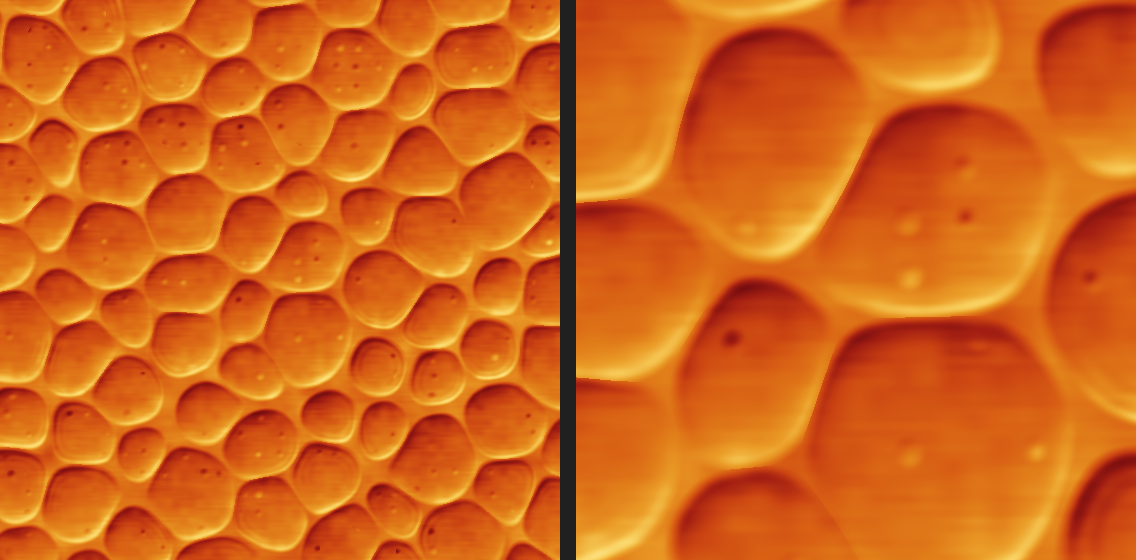
Left: the whole. Right: its middle third, enlarged.
Give the GLSL for this texture, as a WebGL 1 fragment shader.

```glsl
precision highp float;
// Packed rounded grains lit from below, in a dark red to pale yellow heat scale.
// A jittered power diagram gives each grain; a soft minimum of its wall distances
// rounds the corners and yields the wall slope that shades the rims.
uniform vec2 u_resolution;

#define GRAINS 7.9       // grains across the canvas
#define ROW_STEP 0.9     // row spacing relative to column spacing
#define GRID_TURN 0.42   // rotation of the grain rows, in radians
#define JITTER 0.36      // scatter of grain centres
#define R_MIN 0.34       // smallest grain radius, in grid units
#define R_MAX 0.68       // largest grain radius
#define ROUNDING 13.0    // higher gives sharper corners
#define RIM_WIDTH 0.085  // falloff of the rim shading
#define RIM_GAIN 3.3     // strength of the rim shading
#define DOME_GAIN 1.25   // slope across a grain
#define GAP_TONE 3.7     // tone between grains
#define SPOT_CELLS 29.0  // spot grid across the canvas

const vec2 LIGHT = vec2(0.39, -0.921);

float hash(vec2 p) {
  vec3 a = fract(vec3(p.xyx) * 0.1031);
  a += dot(a, a.yzx + 33.33);
  return fract((a.x + a.y) * a.z);
}

vec2 hash2(vec2 p) {
  return vec2(hash(p + 17.3), hash(p + 71.9));
}

float noise(vec2 p) {
  vec2 i = floor(p), f = fract(p);
  f = f * f * (3.0 - 2.0 * f);
  return mix(mix(hash(i), hash(i + vec2(1, 0)), f.x),
             mix(hash(i + vec2(0, 1)), hash(i + vec2(1, 1)), f.x), f.y);
}

// Grain centre (xy) and radius (z); odd rows are shifted by half a step.
vec3 grain(vec2 id) {
  vec2 c = id + 0.5;
  c.x += 0.5 * mod(id.y, 2.0) - 0.25;
  c.y *= ROW_STEP;
  return vec3(c + JITTER * (hash2(id) - 0.5), mix(R_MIN, R_MAX, hash(id + 5.7)));
}

float powerDistance(vec2 p, vec3 g) {
  vec2 d = p - g.xy;
  return dot(d, d) - g.z * g.z;
}

// Tone 0 to 7 becomes a colour.
vec3 heat(float t) {
  vec3 c = mix(vec3(0.46, 0.05, 0.06), vec3(0.64, 0.12, 0.07), clamp(t, 0.0, 1.0));
  c = mix(c, vec3(0.79, 0.26, 0.07), clamp(t - 1.0, 0.0, 1.0));
  c = mix(c, vec3(0.85, 0.38, 0.08), clamp(t - 2.0, 0.0, 1.0));
  c = mix(c, vec3(0.88, 0.49, 0.10), clamp(t - 3.0, 0.0, 1.0));
  c = mix(c, vec3(0.92, 0.62, 0.16), clamp(t - 4.0, 0.0, 1.0));
  c = mix(c, vec3(0.97, 0.80, 0.35), clamp(t - 5.0, 0.0, 1.0));
  return mix(c, vec3(1.0, 0.93, 0.60), clamp(t - 6.0, 0.0, 1.0));
}

// Small bumps and pits, each with a lit and a shaded side.
float spots(vec2 uv) {
  vec2 p = uv * SPOT_CELLS, id = floor(p);
  vec2 d = fract(p) - mix(vec2(0.36), vec2(0.64), hash2(id + 40.0));
  float size = mix(0.12, 0.22, hash(id + 3.1));
  float present = step(0.78, hash(id + 9.4) + 0.9 * (noise(uv * 8.0) - 0.5));
  float kind = hash(id + 12.6) * 2.0 - 1.0;
  float relief = 1.8 * dot(d, LIGHT) / size + 1.4 * kind;
  float window = 1.0 - smoothstep(0.2, 0.36, length(d));
  return present * window * relief * exp(-dot(d, d) / (size * size));
}

void main() {
  vec2 uv = gl_FragCoord.xy / u_resolution.y;
  float c = cos(GRID_TURN), s = sin(GRID_TURN);
  mat2 turn = mat2(c, s, -s, c);
  vec2 light = turn * LIGHT;
  vec2 p = turn * uv * GRAINS + 20.0;
  p += 0.12 * (vec2(noise(p * 1.6), noise(p * 1.6 + 50.0)) - 0.5);
  vec2 base = floor(p / vec2(1.0, ROW_STEP));

  // Grain that owns this point
  vec2 ownId = base;
  float ownPower = 1e3;
  for (int j = -2; j <= 2; j++) for (int i = -2; i <= 2; i++) {
    vec2 id = base + vec2(i, j);
    float d = powerDistance(p, grain(id));
    if (d < ownPower) { ownPower = d; ownId = id; }
  }
  vec3 own = grain(ownId);

  // Soft minimum of the distances to its round limit and flat walls
  vec2 fromCentre = p - own.xy;
  float dist = length(fromCentre);
  float sum = exp(-ROUNDING * (own.z * 1.1 + 0.09 - dist));
  vec2 outward = sum * fromCentre / max(dist, 1e-3);
  for (int j = -2; j <= 2; j++) for (int i = -2; i <= 2; i++) {
    vec2 id = base + vec2(i, j);
    if (distance(id, ownId) < 0.5) continue;
    vec3 other = grain(id);
    vec2 span = other.xy - own.xy;
    float len = max(length(span), 1e-3);
    float w = exp(-ROUNDING * (powerDistance(p, other) - ownPower) / (2.0 * len));
    sum += w;
    outward += w * span / len;
  }
  float edge = 0.014 - log(sum) / ROUNDING;
  float tilt = dot(outward / sum, light);

  // Tone: dome slope, rims, faint ripples and surface spots
  float inside = smoothstep(-0.02, 0.055, edge);
  float depth = max(edge, 0.0);
  float rim = RIM_GAIN * exp(-depth / RIM_WIDTH) * mix(0.78, 1.15, smoothstep(-0.3, 0.3, tilt));
  float tone = 2.95 + DOME_GAIN * dot(fromCentre, light) / own.z + tilt * rim;
  float ripple = smoothstep(0.5, 0.9, noise(p * 1.7));
  tone += 0.6 * ripple * sin(depth * 70.0) * exp(-depth / 0.1);
  tone += spots(uv) * smoothstep(0.06, 0.16, edge);
  float gap = GAP_TONE + 2.2 * (noise(p * 3.0 + 8.0) - 0.5);
  tone = mix(gap, tone, inside);

  // Grainy surface and scan streaks
  tone += 0.8 * (noise(uv * 28.0) - 0.5) + 0.55 * (noise(uv * 70.0) - 0.5);
  tone += 0.35 * (noise(uv * vec2(30.0, 230.0)) - 0.5);
  gl_FragColor = vec4(heat(tone), 1.0);
}
```
